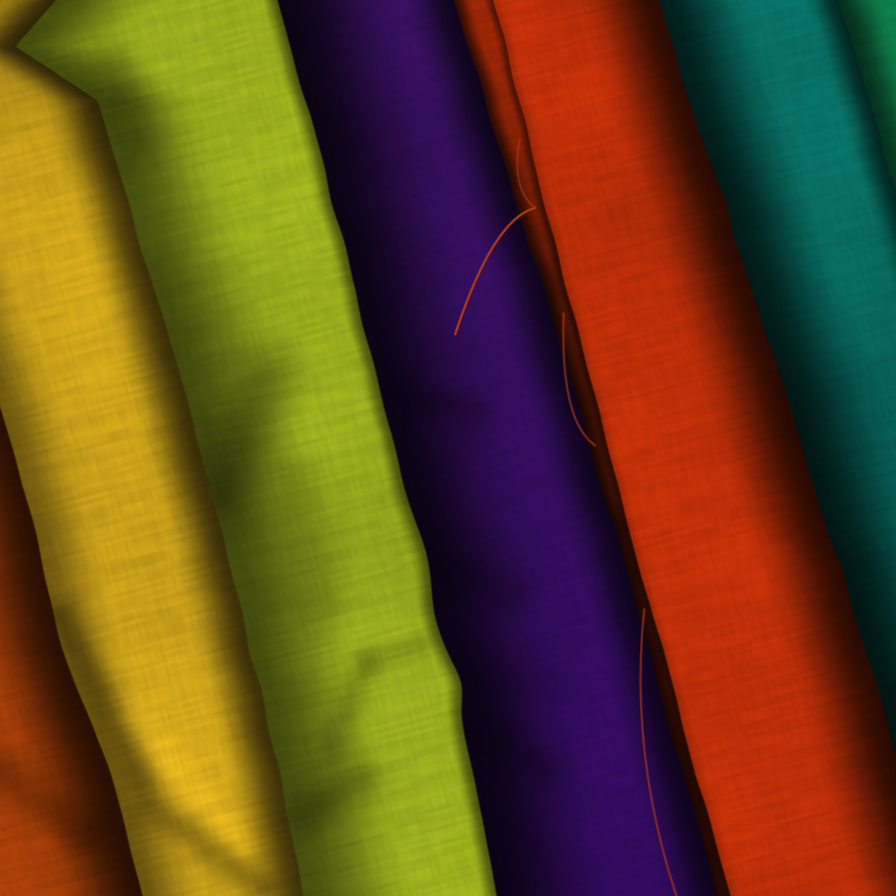
This texture is drawn by a three.js fragment shader. Its source:

```glsl
// Leaning bolts of coloured cloth, side by side, with creases and loose threads.
// Each seam is a curve x(t) running down the canvas; the distances to the two
// seams of a bolt shade it as a roll, then creases and a woven grain are added.
varying vec2 vUv;

const vec3 RUST   = vec3(0.64, 0.24, 0.03);
const vec3 YELLOW = vec3(0.79, 0.63, 0.10);
const vec3 LIME   = vec3(0.59, 0.66, 0.11);
const vec3 PURPLE = vec3(0.21, 0.06, 0.36);
const vec3 VIOLET = vec3(0.20, 0.04, 0.38);
const vec3 ORANGE = vec3(0.73, 0.18, 0.03);
const vec3 TEAL   = vec3(0.03, 0.43, 0.39);
const vec3 GREEN  = vec3(0.05, 0.48, 0.28);
const vec3 THREAD = vec3(0.66, 0.22, 0.10);
const float SOFT = 0.0016;         // half width of a smoothed seam
const float FRAY = 0.005;          // waviness of the seams
const float GRAIN = 0.09;          // strength of the weave
const float THREAD_WIDTH = 0.0012;
const float LEAN = 0.27;           // sideways drift of the bolts per height

float hash(vec2 p) {
  vec3 q = fract(vec3(p.xyx) * 0.1031);
  q += dot(q, q.yzx + 33.33);
  return fract((q.x + q.y) * q.z);
}

float noise(vec2 p) {
  vec2 i = floor(p), f = fract(p);
  f = f * f * (3.0 - 2.0 * f);
  return mix(mix(hash(i), hash(i + vec2(1, 0)), f.x),
             mix(hash(i + vec2(0, 1)), hash(i + vec2(1, 1)), f.x), f.y);
}

// Parabola through its values at the top, middle and bottom
float seam(float t, float top, float mid, float low) {
  float wave = (noise(vec2(t * 22.0, top * 90.0)) - 0.5) * FRAY;
  return top + (4.0 * mid - 3.0 * top - low) * t
       + 2.0 * (top + low - 2.0 * mid) * t * t + wave;
}

float bump(float t, float centre, float width) {
  float d = (t - centre) / width;
  return exp(-d * d);
}

float segment(vec2 p, vec2 a, vec2 b) {
  vec2 d = b - a;
  return length(p - a - d * clamp(dot(p - a, d) / dot(d, d), 0.0, 1.0));
}

float crease(vec2 p, vec2 a, vec2 b, float width) {
  return bump(segment(p, a, b), 0.0, width);
}

// Light on a roll: width and darkness of the shade along both seams
float roll(float left, float right, vec2 width, vec2 dark) {
  return mix(dark.x, 1.0, smoothstep(0.0, width.x, left))
       * mix(dark.y, 1.0, smoothstep(0.0, width.y, right));
}

void layer(inout vec3 col, float side, vec3 cloth) {
  col = mix(col, cloth, smoothstep(-SOFT, SOFT, side));
}

// Loose thread along a quadratic curve
float strand(vec2 p, vec2 a, vec2 b, vec2 c) {
  float d = 1.0;
  vec2 last = a;
  for (int i = 1; i <= 12; i++) {
    float k = float(i) / 12.0;
    vec2 next = mix(mix(a, b, k), mix(b, c, k), k);
    d = min(d, segment(p, last, next));
    last = next;
  }
  return 1.0 - smoothstep(THREAD_WIDTH * 0.4, THREAD_WIDTH * 1.8, d);
}

void main() {
  vec2 p = vUv;
  float x = p.x, t = 1.0 - p.y;

  // Distances to the right of each seam
  float a = x - seam(t, -0.16, 0.014, 0.159) + 0.012 * bump(t, 0.71, 0.09);
  float b = x - seam(t, 0.07, 0.222, 0.341) + 0.07 * max(0.0, 1.0 - abs(t - 0.052) / 0.06);
  float c = x - seam(t, 0.31, 0.441, 0.556)
          - 0.013 * bump(t, 0.765, 0.03) - 0.008 * bump(t, 0.62, 0.05);
  float d = x - seam(t, 0.507, 0.659, 0.80);
  float e = x - seam(t, 0.552, 0.679, 0.814);
  float f = x - seam(t, 0.733, 0.897, 1.045);
  float g = x - seam(t, 0.935, 1.085, 1.22);

  // Creases and ridges of the softer bolts
  float rustFold = 1.0 - 0.25 * crease(p, vec2(0.0, 0.14), vec2(0.09, 0.07), 0.025);
  float yellowFold = 1.0 - 0.28 * crease(p, vec2(0.07, 0.31), vec2(0.16, 0.13), 0.018)
    - 0.28 * crease(p, vec2(0.17, 0.10), vec2(0.29, 0.01), 0.018)
    + 0.10 * crease(p, vec2(0.14, 0.20), vec2(0.27, 0.06), 0.02);
  float limeFold = 1.0 - 0.28 * crease(p, vec2(0.30, 0.58), vec2(0.25, 0.45), 0.035)
    - 0.14 * crease(p, vec2(0.33, 0.47), vec2(0.36, 0.33), 0.03)
    - 0.14 * crease(p, vec2(0.41, 0.26), vec2(0.47, 0.28), 0.014)
    - 0.17 * crease(p, vec2(0.41, 0.26), vec2(0.37, 0.17), 0.018)
    - 0.22 * crease(p, vec2(0.34, 0.09), vec2(0.40, 0.13), 0.025)
    - 0.16 * crease(p, vec2(0.13, 0.93), vec2(0.16, 0.84), 0.025);
  float purpleFold = 1.0 - 0.22 * crease(p, vec2(0.45, 0.56), vec2(0.53, 0.54), 0.02)
    - 0.20 * crease(p, vec2(0.50, 0.36), vec2(0.57, 0.34), 0.025)
    - 0.22 * crease(p, vec2(0.55, 0.18), vec2(0.61, 0.14), 0.025);

  // Bolts from left to right
  vec3 col = RUST * rustFold * roll(1.0, -a, vec2(0.1), vec2(1.0, 0.25));
  layer(col, a, YELLOW * yellowFold * mix(0.8, 1.0, smoothstep(0.0, 0.3, t))
    * roll(a, -b, vec2(0.07, 0.065), vec2(0.55, 0.3)));
  layer(col, b, LIME * limeFold * roll(b, -c, vec2(0.13, 0.02), vec2(0.45, 0.5)));
  layer(col, c, mix(PURPLE, VIOLET, t) * purpleFold
    * roll(c, -d, vec2(0.14, 0.06), vec2(0.22, 0.3)));
  layer(col, d, ORANGE * mix(0.8, 0.42, smoothstep(0.05, 0.4, t))
    * roll(d, -e, vec2(0.02, 0.012), vec2(0.35, 0.5)));
  layer(col, e, ORANGE * roll(e, -f, vec2(0.012, 0.10), vec2(0.85, 0.22)));
  layer(col, f, TEAL * mix(1.05, 0.7, t) * roll(f, -g, vec2(0.11, 0.04), vec2(0.25, 0.35)));
  layer(col, g, GREEN * roll(g, 1.0, vec2(0.05, 0.1), vec2(0.4, 1.0)));

  // Woven grain across the bolts, with broad soft mottling
  vec2 w = vec2(x - LEAN * t, t + LEAN * x);
  float weave = noise(w * vec2(24.0, 230.0)) + 0.6 * noise(w * vec2(260.0, 40.0)) - 0.8;
  col *= 1.0 + GRAIN * weave + 0.12 * (noise(w * vec2(14.0, 7.0)) - 0.5);

  // Loose threads
  float thread = strand(p, vec2(0.597, 0.768), vec2(0.55, 0.755), vec2(0.508, 0.627));
  thread = max(thread, 0.5 * strand(p, vec2(0.58, 0.845), vec2(0.57, 0.79), vec2(0.597, 0.768)));
  thread = max(thread, 0.6 * strand(p, vec2(0.629, 0.65), vec2(0.625, 0.53), vec2(0.664, 0.503)));
  thread = max(thread, 0.6 * strand(p, vec2(0.719, 0.32), vec2(0.702, 0.16), vec2(0.755, 0.0)));
  col = mix(col, THREAD, thread);

  gl_FragColor = vec4(col, 1.0);
}
```
